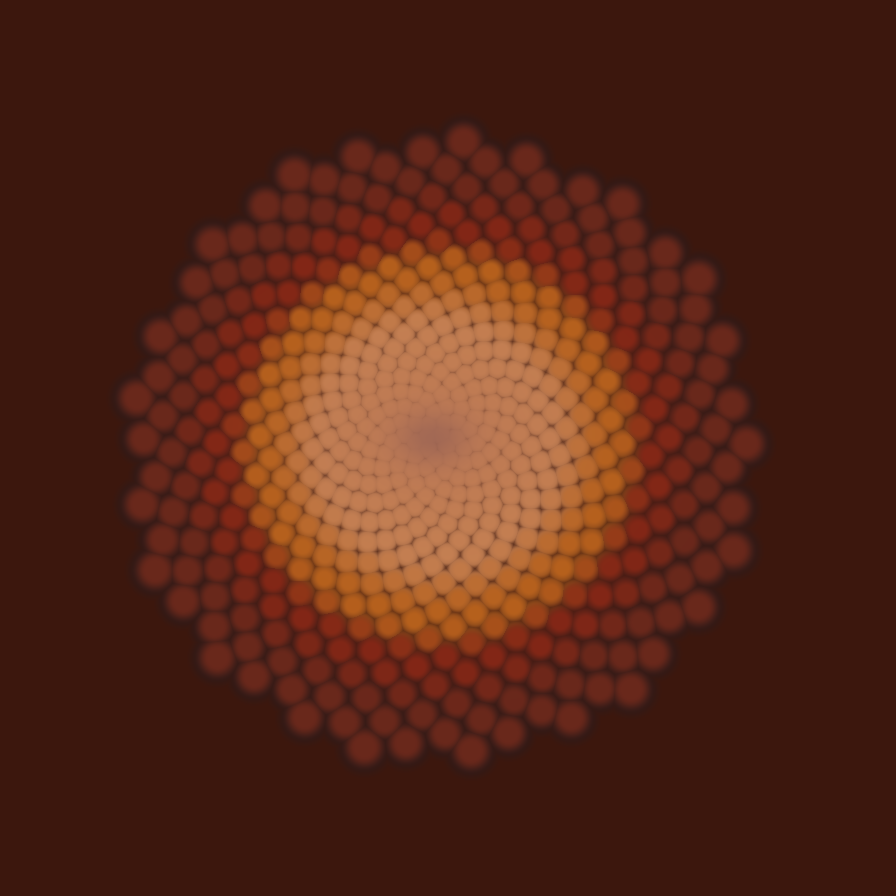
A three.js fragment shader for this background:

```glsl
// A glowing sunflower spiral of soft seeds, from pale core to dark red rim.
varying vec2 vUv;

const int SEEDS = 540;
const float GOLDEN_ANGLE = 2.3999632;
const float LAST_ANGLE = 2.346;           // direction of the outermost seed
const vec2 CORE = vec2(0.483, 0.511);     // where the spiral starts
const vec2 CENTRE = vec2(0.492, 0.500);   // middle of the whole disc
const float INNER_GROWTH = 0.197;
const float OUTER_GROWTH = 0.150;
const float SPACING = 0.018;              // seed spacing at the core
const float SPACING_GROWTH = 0.22;

const vec3 BACKGROUND = vec3(0.237, 0.090, 0.050);
const vec3 SHADOW = vec3(0.190, 0.100, 0.090);
const vec3 DUSK = vec3(0.620, 0.400, 0.330);
const vec3 TAN = vec3(0.770, 0.500, 0.320);
const vec3 ORANGE = vec3(0.710, 0.375, 0.110);
const vec3 RED = vec3(0.510, 0.150, 0.085);
const vec3 RUST = vec3(0.410, 0.155, 0.105);

// Colour of a seed at a given distance from the centre.
vec3 seedColour(float radius) {
  vec3 colour = mix(TAN, ORANGE, smoothstep(0.125, 0.195, radius));
  colour = mix(colour, RED, smoothstep(0.200, 0.240, radius));
  return mix(colour, RUST, smoothstep(0.245, 0.300, radius));
}

void main() {
  // Find the closest seed, measured in units of its own spacing.
  float nearest = 10.0;
  float nearestRadius = 0.0;
  for (int i = 0; i < SEEDS; i++) {
    float index = float(i) + 0.5;
    float age = index / float(SEEDS);
    float radius = sqrt(age) * (INNER_GROWTH + OUTER_GROWTH * age);
    float angle = LAST_ANGLE + (float(SEEDS) - index) * GOLDEN_ANGLE;
    vec2 seed = mix(CORE, CENTRE, age) + radius * vec2(cos(angle), sin(angle));
    float spacing = SPACING + SPACING_GROWTH * radius * radius;
    float dist = length(vUv - seed) / spacing;
    if (dist < nearest) {
      nearest = dist;
      nearestRadius = radius;
    }
  }

  // Gaps glow inside the disc and sink into shadow near the rim.
  float radius = length(vUv - CENTRE);
  float glow = 0.88 * (1.0 - smoothstep(0.140, 0.340, radius));
  vec3 gap = mix(SHADOW, seedColour(radius), glow);
  float halo = 1.0 - smoothstep(0.45, 0.85, nearest);
  vec3 colour = mix(BACKGROUND, gap, halo);

  // Soft round seeds, slightly brighter in the middle.
  float body = 1.0 - smoothstep(0.24, 0.62, nearest);
  colour = mix(colour, seedColour(nearestRadius), body);

  // Pink veil and a dusky patch over the core.
  vec2 fromCore = (vUv - CORE) * vec2(0.85, 1.15);
  float core = dot(fromCore, fromCore);
  colour = mix(colour, vec3(0.71, 0.45, 0.34), 0.55 * exp(-core / 0.010));
  colour = mix(colour, DUSK, 0.85 * exp(-core / 0.0011));

  gl_FragColor = vec4(colour, 1.0);
}
```
